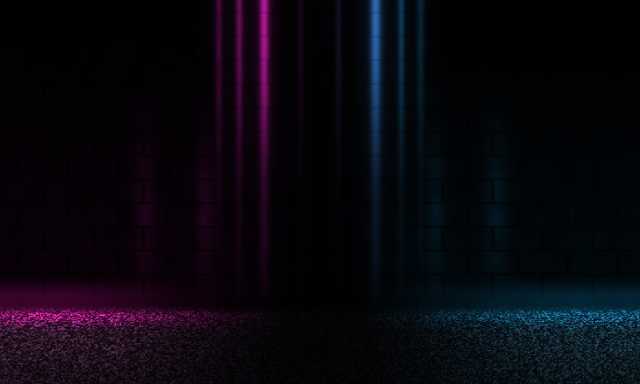
Reproduce this background procedurally as a Shadertoy shader.

```glsl
// Dark brick wall lit by falling magenta and blue light beams above a rough floor.
// Beams are summed Gaussian columns; the floor is a pair of coloured light pools
// broken up by fine value noise that is compressed toward the horizon.

const vec3 MAGENTA = vec3(0.60, 0.07, 0.50);
const vec3 BLUE = vec3(0.16, 0.40, 0.68);
const vec3 TEAL = vec3(0.05, 0.34, 0.48);
const float WALL_BASE = 0.282;
const float FLOOR_EDGE = 0.198;

float hash(vec2 p) {
    vec3 q = fract(vec3(p.xyx) * 0.1031);
    q += dot(q, q.yzx + 33.33);
    return fract((q.x + q.y) * q.z);
}

float valueNoise(vec2 p) {
    vec2 cell = floor(p);
    vec2 f = fract(p);
    f = f * f * (3.0 - 2.0 * f);
    float low = mix(hash(cell), hash(cell + vec2(1, 0)), f.x);
    float high = mix(hash(cell + vec2(0, 1)), hash(cell + vec2(1, 1)), f.x);
    return mix(low, high, f.y);
}

float bell(float x, float center, float width) {
    float d = (x - center) / width;
    return exp(-d * d);
}

// Magenta on the left, violet in the middle, blue then teal on the right
vec3 beamColor(float x) {
    vec3 color = mix(MAGENTA, BLUE, smoothstep(0.42, 0.58, x));
    return mix(color, TEAL, smoothstep(0.59, 0.65, x));
}

// Long columns falling from the top: x = place, y = half width, z = strength
vec3 fallingBeams(vec2 uv) {
    vec3 beams[8] = vec3[8](
        vec3(0.342, 0.0050, 0.36), vec3(0.374, 0.0055, 0.55),
        vec3(0.413, 0.0070, 1.00), vec3(0.470, 0.0045, 0.13),
        vec3(0.529, 0.0045, 0.16), vec3(0.587, 0.0080, 0.88),
        vec3(0.627, 0.0050, 0.50), vec3(0.657, 0.0055, 0.36));
    float fade = 0.17 + 0.83 * smoothstep(0.42, 0.98, uv.y);
    fade *= smoothstep(0.13, 0.42, uv.y);
    vec3 light = vec3(0);
    for (int i = 0; i < 8; i++) {
        vec3 b = beams[i];
        float profile = bell(uv.x, b.x, b.y) + 0.16 * bell(uv.x, b.x, b.y * 3.2);
        light += beamColor(b.x) * profile * b.z * fade;
    }
    return light;
}

// Short dim glows low on the wall
vec3 wallGlows(vec2 uv) {
    vec3 glows[4] = vec3[4](
        vec3(0.226, 0.016, 0.11), vec3(0.320, 0.014, 0.13),
        vec3(0.680, 0.014, 0.15), vec3(0.775, 0.017, 0.17));
    vec3 light = vec3(0);
    for (int i = 0; i < 4; i++) {
        vec3 g = glows[i];
        light += beamColor(g.x) * g.z * bell(uv.x, g.x, g.y) * bell(uv.y, 0.46, 0.18);
    }
    return light;
}

// Staggered bricks: 1 on the face, 0 in the joints
float brickFace(vec2 uv, vec2 size) {
    vec2 p = uv / size;
    p.x += 0.5 * mod(floor(p.y), 2.0);
    vec2 joint = (0.5 - abs(fract(p) - 0.5)) * size;
    return smoothstep(0.0, 0.005, min(joint.x, joint.y));
}

vec3 wall(vec2 uv) {
    float low = 1.0 - smoothstep(0.2, 0.95, uv.y);
    vec3 ambient = vec3(0.004, 0.003, 0.008);
    ambient += vec3(0.034, 0.0, 0.024) * low * (1.0 - smoothstep(0.28, 0.48, uv.x));
    ambient += vec3(0.0, 0.026, 0.036) * low * smoothstep(0.53, 0.70, uv.x);
    float face = brickFace(uv + vec2(0.01, 0.025), vec2(0.078, 0.062));
    float patches = 0.75 + 0.5 * valueNoise(uv * vec2(45.0, 28.0));
    return (ambient + wallGlows(uv)) * mix(0.45, 1.0, face) * patches
        + fallingBeams(uv) * mix(0.86, 1.0, face);
}

vec3 ground(vec2 uv, float aspect) {
    float left = 1.0 - smoothstep(0.08, 0.47, uv.x);
    float right = smoothstep(0.54, 0.92, uv.x);
    // Smooth haze between the wall and the rough floor
    float haze = smoothstep(0.16, 0.21, uv.y) * (1.0 - smoothstep(0.22, WALL_BASE, uv.y));
    vec3 color = haze * (vec3(0.20, 0.01, 0.14) * left * left + vec3(0.01, 0.12, 0.17) * right);
    // Grain gets flatter toward the horizon
    vec2 grainUv = vec2(uv.x * aspect, uv.y * (1.0 + 1.6 * uv.y)) * 210.0;
    float grain = 0.65 * valueNoise(grainUv) + 0.35 * valueNoise(grainUv * 1.9 + 17.0);
    float speckle = 0.25 + 2.6 * pow(grain, 2.2);
    float rough = 1.0 - smoothstep(FLOOR_EDGE - 0.025, FLOOR_EDGE + 0.01, uv.y);
    float rim = bell(uv.y, 0.178, 0.026);
    float body = 0.55 + 0.45 * smoothstep(0.0, 0.12, uv.y);
    vec3 lit = vec3(0.015, 0.014, 0.020);
    lit += left * (vec3(0.17, 0.085, 0.155) * body + vec3(0.36, 0.0, 0.25) * rim);
    lit += right * (vec3(0.055, 0.135, 0.175) * body + vec3(0.0, 0.17, 0.25) * rim);
    return color + lit * speckle * rough;
}

void mainImage(out vec4 fragColor, in vec2 fragCoord) {
    vec2 uv = fragCoord / iResolution.xy;
    float aspect = iResolution.x / iResolution.y;
    float wallMask = smoothstep(0.10, WALL_BASE, uv.y);
    vec3 color = wall(uv) * wallMask + ground(uv, aspect);
    fragColor = vec4(clamp(color, 0.0, 1.0), 1.0);
}
```
